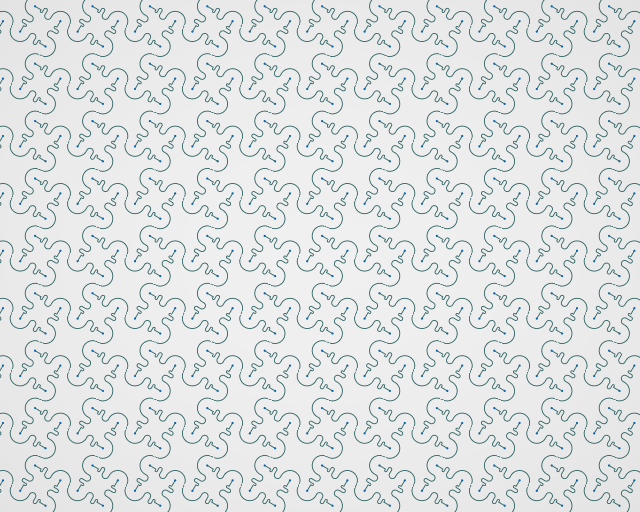
A Shadertoy shader for this pattern:

```glsl
const float REPEATS = 11.15;              // repeats across the canvas width
const vec2 ORIGIN = vec2(-0.373, 0.0);    // strand centre from canvas centre, in repeats
const float TILT = -0.535;                // strand axis angle
const float LINE_HALF = 0.0074;           // all lengths below are in repeats
const float DOT_RADIUS = 0.0185;
const float TIP = 0.687;                  // half length of a strand
const vec2 LOBES[4] = vec2[4](            // radius, leg length; centre outwards
    vec2(0.174, 0.0), vec2(0.058, 0.030), vec2(0.0315, 0.035), vec2(0.0195, 0.020));
const vec3 PAPER = vec3(0.94);
const vec3 LINE_COLOR = vec3(0.15, 0.36, 0.36);
const vec3 DOT_COLOR = vec3(0.04, 0.40, 0.67);
const float VIGNETTE = 0.10;

// Arch standing on the axis: two legs and a half-circle cap
float archDistance(vec2 p, float radius, float leg) {
    p.x = abs(p.x);
    if (p.y < 0.0) return length(p - vec2(radius, 0.0));
    return abs(length(vec2(p.x, max(p.y - leg, 0.0))) - radius);
}

// Strand with half-turn symmetry: x = distance to line, y = distance to end dot
vec2 strandDistance(vec2 p) {
    if (p.x < 0.0) p = -p;
    float start = 0.0, side = -1.0, line = 1e3;
    for (int i = 0; i < 4; i++) {
        float radius = LOBES[i].x;
        vec2 q = vec2(p.x - start - radius, side * p.y);
        line = min(line, archDistance(q, radius, LOBES[i].y));
        start += 2.0 * radius;
        side = -side;
    }
    // Straight tail
    line = min(line, length(vec2(p.x - clamp(p.x, start, TIP), p.y)));
    return vec2(line, length(p - vec2(TIP, 0.0)));
}

// Nearest of the strands around a square lattice
vec2 latticeDistance(vec2 p, mat2 toAxis) {
    p -= round(p);
    vec2 nearest = vec2(1e3);
    for (int y = -1; y <= 1; y++)
        for (int x = -1; x <= 1; x++)
            nearest = min(nearest, strandDistance(toAxis * (p - vec2(x, y))));
    return nearest;
}

// Share of a pixel covered by a line, also when thinner than the pixel
float lineCoverage(float d, float halfWidth, float pixel) {
    float overlap = min(halfWidth, d + 0.5 * pixel) - max(-halfWidth, d - 0.5 * pixel);
    return clamp(overlap / pixel, 0.0, 1.0);
}

void mainImage(out vec4 fragColor, in vec2 fragCoord) {
    float pixel = REPEATS / iResolution.x;
    vec2 p = (fragCoord - 0.5 * iResolution.xy) * pixel - ORIGIN;

    // Two families of strands, a quarter turn apart
    float c = cos(TILT), s = sin(TILT);
    mat2 toAxis = mat2(c, -s, s, c);
    vec2 across = latticeDistance(p, toAxis);
    vec2 q = p - 0.5;
    vec2 upright = latticeDistance(vec2(q.y, -q.x), toAxis);
    vec2 d = min(across, upright);

    // Paper with darker corners
    vec2 centered = fragCoord / iResolution.xy - 0.5;
    vec3 color = PAPER - VIGNETTE * dot(centered, centered);

    color = mix(color, LINE_COLOR, lineCoverage(d.x, LINE_HALF, pixel));
    color = mix(color, DOT_COLOR, clamp(0.5 + (DOT_RADIUS - d.y) / pixel, 0.0, 1.0));
    fragColor = vec4(color, 1.0);
}
```
